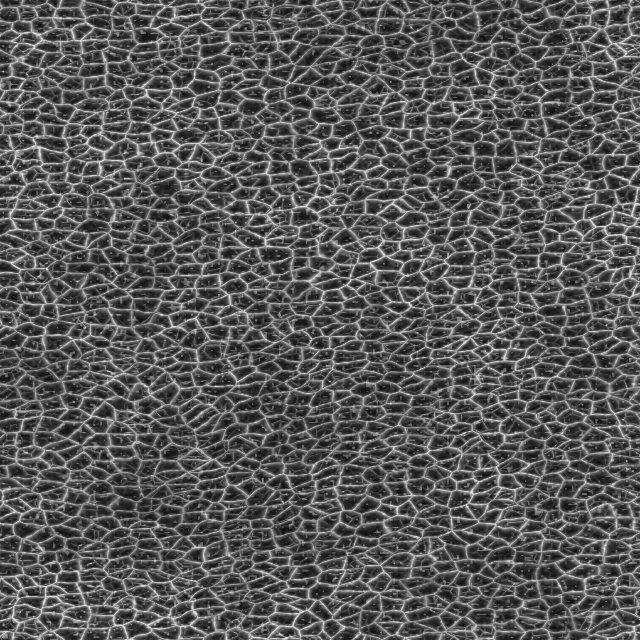
A WebGL 1 fragment shader for this texture:

```glsl
precision highp float;
// Grey pebbled leather: flat, irregular grains parted by pale creases.
// Stretched, warped Voronoi cells give the grains; each crease fades slowly
// into the grain below it and sharply into the one above, as if lit from above.

uniform vec2 u_resolution;

float hash(vec2 p) {
    return fract(sin(dot(p, vec2(127.1, 311.7))) * 43758.5453);
}

vec2 hash2(vec2 p) {
    return vec2(hash(p), hash(p + 57.3));
}

float noise(vec2 p) {
    vec2 i = floor(p);
    vec2 f = fract(p);
    f = f * f * (3.0 - 2.0 * f);
    return mix(mix(hash(i), hash(i + vec2(1.0, 0.0)), f.x),
               mix(hash(i + vec2(0.0, 1.0)), hash(i + 1.0), f.x), f.y);
}

// Vector from the local position to the jittered centre of a cell
vec2 toCentre(vec2 cell, vec2 offset, vec2 local) {
    return offset + 0.08 + 0.84 * hash2(cell + offset) - local;
}

// Crease strength: 1 on a cell border, falling towards the grain centre
float creases(vec2 p) {
    vec2 cell = floor(p);
    vec2 local = fract(p);
    vec2 nearest = vec2(8.0);
    for (int y = -1; y <= 1; y++) {
        for (int x = -1; x <= 1; x++) {
            vec2 c = toCentre(cell, vec2(float(x), float(y)), local);
            if (dot(c, c) < dot(nearest, nearest)) nearest = c;
        }
    }
    float crease = 0.0;
    for (int y = -2; y <= 2; y++) {
        for (int x = -2; x <= 2; x++) {
            vec2 c = toCentre(cell, vec2(float(x), float(y)), local);
            vec2 across = c - nearest;
            if (dot(across, across) > 0.0001) {
                vec2 normal = normalize(across);
                float border = dot(0.5 * (c + nearest), normal);
                float width = 0.09 + 0.035 * normal.y + 0.02 * normal.y * normal.y;
                crease = max(crease, exp(-border / width));
            }
        }
    }
    return crease;
}

void main() {
    vec2 uv = gl_FragCoord.xy / u_resolution.y;

    // Bend the rows gently, then roughen the grain outlines
    vec2 p = uv;
    p.y += 0.035 * noise(uv * 3.5 + 4.0) - 0.09 * uv.x;
    p += 0.012 * vec2(noise(uv * 19.0), noise(uv * 19.0 + 31.0));
    p += 0.005 * vec2(noise(uv * 75.0 + 9.0), 0.7 * noise(uv * 75.0 + 47.0));

    // Main creases, with fainter wrinkles crossing the grains
    vec2 grid = p * vec2(28.0, 54.0);
    float main_crease = creases(grid) * (0.78 + 0.4 * noise(uv * 34.0 + 15.0));
    float wrinkle = creases(grid * vec2(1.6, 1.4) + 40.0) * noise(uv * 48.0 + 70.0);
    float tone = 0.11 + 0.64 * max(main_crease, 0.75 * wrinkle);

    // Fine surface texture and small glints
    float fine = noise(uv * vec2(210.0, 260.0));
    float glint = noise(uv * vec2(190.0, 250.0) + 83.0);
    tone += (fine - 0.5) * (0.1 + 0.22 * tone);
    tone += 0.3 * smoothstep(0.7, 0.92, glint) * (1.0 - 0.6 * main_crease);

    // Broad worn and dark patches
    float patches = 0.6 * noise(uv * 5.0 + 21.0) + 0.4 * noise(uv * 12.0 + 64.0);
    tone *= 0.84 + 0.32 * patches;

    gl_FragColor = vec4(vec3(clamp(tone, 0.07, 0.86)), 1.0);
}
```
